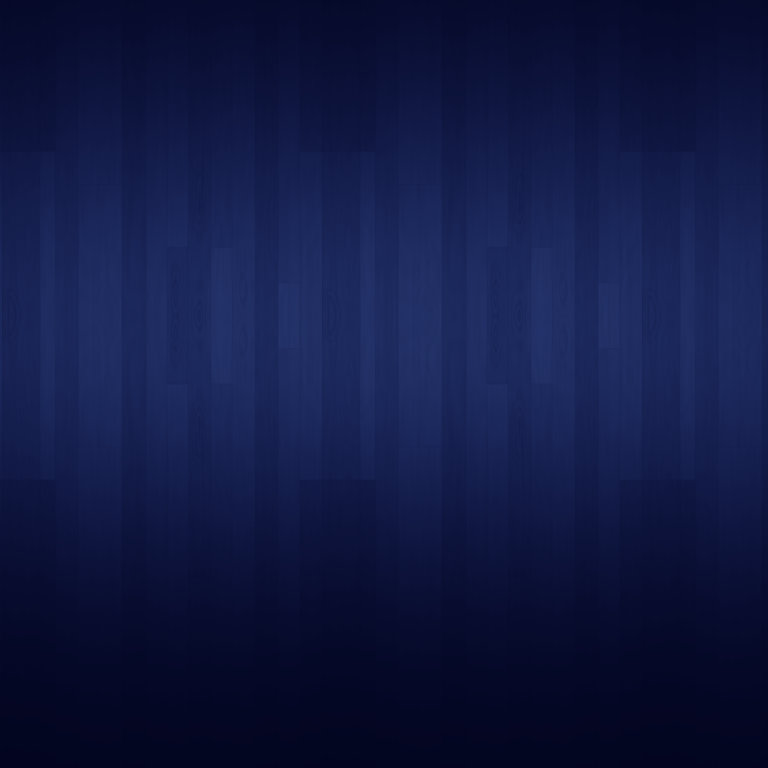
Give the GLSL for this texture, as a WebGL 2 fragment shader.

```glsl
#version 300 es
precision highp float;
// Dark blue wooden boards under a soft horizontal band of light.
// One set of boards repeats sideways and is mirrored about a level axis;
// each board has its own tone and end joint, with noise grain and ringed knots.

uniform vec2 u_resolution;
out vec4 fragColor;

const float PERIOD = 0.4167;      // width of one set of boards
const float SHIFT = 0.0026;       // left edge of the first set
const float MIRROR_Y = 0.589;     // axis of the vertical mirroring
const int BOARDS = 13;

// Left edges as shares of the period; joint distances from the mirror axis.
const float EDGE[BOARDS] = float[](0.0, 0.119, 0.166, 0.238, 0.375, 0.45, 0.516,
                                   0.581, 0.653, 0.719, 0.791, 0.863, 0.931);
const float JOINT[BOARDS] = float[](0.214, 0.214, 0.9, 0.171, 0.9, 0.9, 0.089,
                                    0.341, 0.089, 0.9, 0.9, 0.043, 0.214);
const float TONE_INNER[BOARDS] = float[](0.91, 1.07, 0.94, 1.06, 0.89, 1.0, 0.91,
                                         0.93, 1.09, 1.03, 0.87, 1.09, 1.03);
const float TONE_OUTER[BOARDS] = float[](0.8, 0.82, 0.92, 1.07, 0.89, 1.0, 1.05,
                                         0.95, 1.0, 1.0, 0.87, 1.01, 0.87);

float hash(vec2 p) {
    vec3 q = fract(vec3(p.xyx) * 0.1031);
    q += dot(q, q.yzx + 33.33);
    return fract((q.x + q.y) * q.z);
}

float noise(vec2 p) {
    vec2 cell = floor(p), f = fract(p);
    f = f * f * (3.0 - 2.0 * f);
    return mix(mix(hash(cell), hash(cell + vec2(1, 0)), f.x),
               mix(hash(cell + vec2(0, 1)), hash(cell + vec2(1, 1)), f.x), f.y);
}

// Thin line around zero, never narrower than a pixel.
float line(float dist, float width, float px) {
    float w = max(width, px);
    return (1.0 - smoothstep(0.0, w, abs(dist))) * width / w;
}

// Fine vertical fibres plus broad arched contours; p is in canvas units.
float grain(vec2 p, float seed) {
    vec2 q = p + vec2(seed * 3.7, seed * 1.9);
    float fibres = noise(q * vec2(420.0, 26.0)) + noise(q * vec2(190.0, 9.0)) - 1.0;
    float field = noise(q * vec2(34.0, 7.0)) + 0.25 * noise(q * vec2(90.0, 22.0));
    float arches = sin(field * 34.0);
    return 0.055 * fibres + 0.017 * arches;
}

// Tall elliptical growth rings that darken towards the heart.
float knot(vec2 p, vec2 center, vec2 radius) {
    vec2 q = (p - center) / radius;
    float wobble = 0.35 * (noise(p * vec2(110.0, 45.0)) - 0.5);
    float r = length(q) + wobble;
    float fade = 1.0 - smoothstep(0.3, 1.15, r);
    return -fade * (0.05 + 0.055 * sin(r * 19.0));
}

// Board tone, seams, joints and grain; p.x is within the set, p.y from the axis.
float wood(vec2 p, float px) {
    float tone = TONE_OUTER[BOARDS - 1];
    float seams = 0.0;
    float joint = 0.0;
    float seed = 0.0;
    for (int i = 0; i < BOARDS; i++) {
        float side = p.x - EDGE[i] * PERIOD;
        float inside = smoothstep(-px, px, side);
        float outer = smoothstep(-px, px, p.y - JOINT[i]);
        tone = mix(tone, mix(TONE_INNER[i], TONE_OUTER[i], outer), inside);
        joint = mix(joint, line(p.y - JOINT[i], 0.0016, px), inside);
        seams += line(side, 0.0015, px);
        if (side >= 0.0) seed = float(i) + 1.0 + 17.0 * step(JOINT[i], p.y);
    }
    tone += grain(p, seed);
    tone += knot(p, vec2(0.013, 0.0), vec2(0.015, 0.05));
    tone += knot(p, vec2(0.257, 0.0), vec2(0.013, 0.06));
    tone += knot(p, vec2(0.257, 0.15), vec2(0.012, 0.075));
    tone += knot(p, vec2(0.226, 0.025), vec2(0.011, 0.05));
    tone += 0.7 * knot(p, vec2(0.315, 0.035), vec2(0.014, 0.045));
    return tone - 0.07 * seams - 0.07 * joint;
}

// Bell-shaped band of light, a little wider above than below.
float lightBand(vec2 uv) {
    float rise = uv.y - 0.577;
    float spread = rise > 0.0 ? 0.307 : 0.293;
    float sides = 1.0 - 0.17 * pow(abs(uv.x * 2.0 - 1.0), 3.0);
    return exp(-rise * rise / (spread * spread)) * sides;
}

vec3 blueRamp(float light) {
    vec3 deep = vec3(0.01, 0.018, 0.115);
    vec3 lit = vec3(0.125, 0.18, 0.39);
    vec3 amount = pow(vec3(max(light, 0.0)), vec3(1.0, 0.97, 0.8));
    return mix(deep, lit, amount);
}

void main() {
    vec2 uv = gl_FragCoord.xy / u_resolution;
    float px = 1.0 / min(u_resolution.x, u_resolution.y);
    vec2 p = vec2(mod(uv.x - SHIFT, PERIOD), abs(uv.y - MIRROR_Y));
    float light = lightBand(uv) * wood(p, px);
    fragColor = vec4(blueRamp(light), 1.0);
}
```
